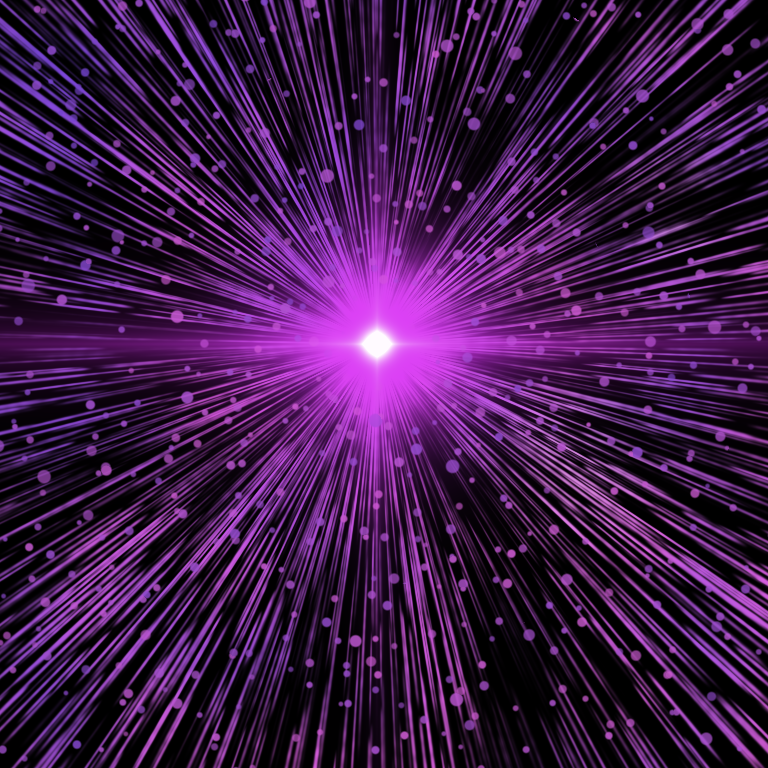
This background is drawn by a Shadertoy shader. Its source:

```glsl
// A burst of violet and magenta light: layered radial streaks in polar cells,
// scattered round sparks on jittered grids, and a white-hot star core
// with wide horizontal and thin vertical flares over black.

const float TAU = 6.2831853;
const vec3 VIOLET = vec3(0.48, 0.28, 0.86);
const vec3 MAGENTA = vec3(0.86, 0.25, 0.96);
const vec3 ORCHID = vec3(0.86, 0.38, 0.88);
const vec3 PALE = vec3(0.92, 0.80, 0.92);

vec3 hash3(vec2 p) {
    vec3 q = fract(p.xyx * vec3(0.1031, 0.1030, 0.0973));
    q += dot(q, q.yxz + 33.33);
    return fract((q.xxy + q.yzz) * q.zyx);
}

float gradientDot(vec2 cell, vec2 offset) {
    float angle = TAU * hash3(cell + 71.0).x;
    return dot(vec2(cos(angle), sin(angle)), offset);
}

// Gradient noise, roughly -0.7 to 0.7
float noise(vec2 p) {
    vec2 i = floor(p), f = fract(p);
    vec2 u = f * f * f * (f * (f * 6.0 - 15.0) + 10.0);
    vec2 e = vec2(0.0, 1.0);
    return mix(mix(gradientDot(i, f), gradientDot(i + e.yx, f - e.yx), u.x),
               mix(gradientDot(i + e, f - e), gradientDot(i + 1.0, f - 1.0), u.x), u.y);
}

// Broken rays: each angular cell holds one line cut into random segments
float streaks(vec2 p, float pixel) {
    float r = length(p);
    float turn = atan(p.y, p.x) / TAU + 0.5;
    float light = 0.0;
    for (int i = 0; i < 7; i++) {
        float layer = float(i);
        float count = 86.0 + 13.0 * layer;
        float id = floor(turn * count);
        vec3 ray = hash3(vec2(id, layer * 37.0 + 5.0));
        float side = (fract(turn * count) - 0.5 - 0.5 * (ray.x - 0.5)) * TAU * r / count;
        float s = r / mix(0.10, 0.30, ray.y) + ray.z * 7.0;
        vec3 segment = hash3(vec2(id + 300.0 * layer, floor(s) + 11.0));
        float t = fract(s);
        float ends = smoothstep(0.0, 0.2, t) * smoothstep(1.0, 0.6, t);
        float width = max((0.0007 + 0.0020 * r) * mix(0.7, 1.2, segment.y), 0.75 * pixel);
        light += ends * smoothstep(0.3, 1.0, segment.x) * exp(-side * side / (width * width));
    }
    return light;
}

// Round sparks, kept whole inside the cells of rotated grids; x = cover, y = tint
vec2 sparks(vec2 p, float pixel) {
    vec2 result = vec2(0.0);
    float crowd = 0.24 + 0.45 * exp(-4.0 * length(p));
    for (int i = 0; i < 3; i++) {
        float layer = float(i);
        float scale = 15.0 + 7.0 * layer;
        float angle = 0.5 + 0.8 * layer;
        vec2 q = mat2(cos(angle), sin(angle), -sin(angle), cos(angle)) * p * scale;
        vec2 id = floor(q) + 50.0 * layer;
        vec3 place = hash3(id + 90.0);
        vec3 kind = hash3(id + 190.0);
        float radius = mix(0.0045, 0.0088, kind.y) / (1.0 + 0.3 * layer);
        float d = length(fract(q) - 0.5 - 0.55 * (place.xy - 0.5)) / scale;
        float cover = step(kind.x, crowd) * mix(0.7, 1.0, place.z)
                    * (1.0 - smoothstep(radius - 1.2 * pixel, radius + 1.2 * pixel, d));
        if (cover > result.x) result = vec2(cover, kind.z);
    }
    return result;
}

void mainImage(out vec4 fragColor, in vec2 fragCoord) {
    float pixel = 1.0 / min(iResolution.x, iResolution.y);
    vec2 p = (fragCoord - 0.5 * iResolution.xy) * pixel + vec2(0.009, -0.052);
    float r = length(p);
    vec2 dir = p / max(r, 0.0001);
    vec2 a = abs(p);

    // Soft flares behind the rays
    vec3 col = vec3(0.34, 0.05, 0.38) * exp(-a.y / 0.04) * (0.55 + 0.8 * exp(-a.x / 0.25));
    col += vec3(0.26, 0.06, 0.32) * exp(-a.x / 0.020) * exp(-a.y / 0.28);
    col += vec3(0.42, 0.10, 0.50) * exp(-r * r / 0.022);

    // Rays in uneven clumps, thinner along the axes
    float clump = noise(dir * 3.5 + r * 1.5 + 8.0) + 0.5 * noise(p * 9.0 + 3.0);
    float density = clamp(0.95 + 1.6 * clump, 0.12, 1.9);
    density *= 1.0 - 0.65 * exp(-min(dir.x * dir.x, dir.y * dir.y) / 0.012) * smoothstep(0.05, 0.25, r);
    float light = streaks(p, pixel) * density * (1.0 + 0.5 * exp(-r / 0.1));
    light *= 0.9 + 0.5 * noise(p * 70.0);
    light = 1.0 - exp(-1.9 * light);

    // Tint by region: bluer above, pinker to the right
    float tint = clamp(0.55 + 0.8 * noise(p * 6.0 + 20.0) + 0.3 * p.x - 0.5 * p.y
                       + 0.5 * exp(-r / 0.15), 0.0, 1.0);
    vec3 rayColor = mix(VIOLET, ORCHID, tint);
    vec2 low = p - vec2(0.25, -0.15), high = p - vec2(0.39, 0.18);
    float frost = exp(-dot(low, low) / 0.012) + exp(-dot(high, high) / 0.004);
    rayColor = mix(rayColor, PALE, 0.6 * min(frost, 1.0) * light);
    rayColor = mix(rayColor, MAGENTA, exp(-r / 0.16));
    col = mix(col, rayColor, light);

    // Sparks
    vec2 spark = sparks(p, pixel);
    vec3 sparkColor = mix(VIOLET, ORCHID, clamp(0.6 * tint + 0.7 * spark.y - 0.1, 0.0, 1.0));
    col = mix(col, sparkColor * 0.92, spark.x * 0.9);

    // Magenta bloom with a ragged rim, and the narrow flare lines
    float rim = 0.0055 * (1.0 + 0.9 * noise(dir * 4.0 + 30.0));
    col = mix(col, MAGENTA, min(1.0, 1.5 * exp(-r * r / rim)));
    float beam = exp(-a.y / 0.013) * exp(-a.x / 0.22)
               + 0.6 * exp(-a.x / 0.009) * exp(-a.y / 0.16);
    col = mix(col, MAGENTA, min(0.8 * beam, 1.0));

    // White star core with four short points
    float core = 1.4 * exp(-dot(p, p) / 0.00035)
               + 0.8 * exp(-a.y / 0.007 - a.x / 0.040)
               + 0.6 * exp(-a.x / 0.007 - a.y / 0.030);
    col = mix(col, vec3(1.0, 0.98, 1.0), min(core, 1.0));

    fragColor = vec4(clamp(col, 0.0, 1.0), 1.0);
}
```
